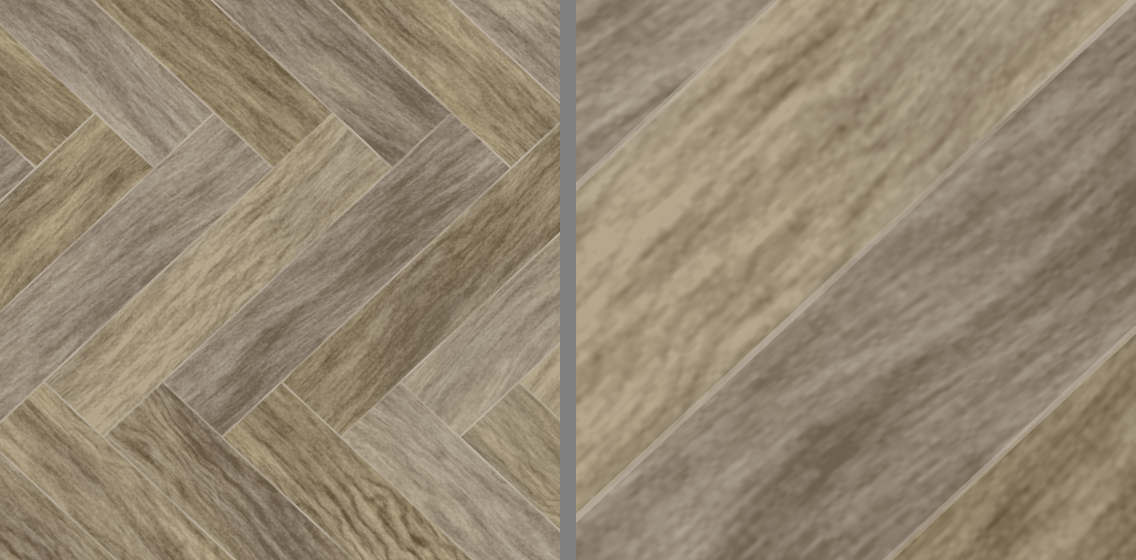
Left: the whole. Right: its middle third, enlarged.
Give the GLSL for this texture, as a Shadertoy shader.

```glsl
// Herringbone floor of weathered oak planks with thin pale joints.
// A slightly flattened diagonal grid gives each plank an id and local
// coordinates; stretched noise then draws its grain, rings and knots.

#define HALF_STEP 0.1061   // half the horizontal repeat, in canvas units
#define SQUASH 0.93        // vertical flattening of the diagonals
#define PLANK_LEN 4.87     // plank length over plank width
#define ORIGIN vec2(0.078, 0.318)
#define JOINT 0.014        // half joint width, in plank widths
#define GRAIN 0.75         // contrast of the long streaks
#define FINE 0.34          // contrast of the thin fibres
#define PORES 0.26         // contrast of the speckle
#define RINGS 0.50         // contrast of the growth rings
#define KNOT_SHARE 0.25    // share of planks that carry a knot
#define SHEEN 0.28         // strength of the pale light at lower right

const vec3 WARM_DARK = vec3(0.38, 0.31, 0.21);
const vec3 WARM_MID = vec3(0.56, 0.50, 0.39);
const vec3 WARM_LIGHT = vec3(0.71, 0.65, 0.53);
const vec3 GREY_DARK = vec3(0.43, 0.38, 0.31);
const vec3 GREY_MID = vec3(0.58, 0.53, 0.47);
const vec3 GREY_LIGHT = vec3(0.71, 0.67, 0.61);
const vec3 JOINT_COLOR = vec3(0.74, 0.70, 0.64);
const vec3 SHEEN_COLOR = vec3(0.72, 0.69, 0.62);

float hash(vec2 p) {
    vec3 q = fract(p.xyx * vec3(0.1031, 0.1030, 0.0973));
    q += dot(q, q.yzx + 33.33);
    return fract((q.x + q.y) * q.z);
}

float noise(vec2 p) {
    vec2 i = floor(p), f = fract(p);
    f = f * f * (3.0 - 2.0 * f);
    return mix(mix(hash(i), hash(i + vec2(1, 0)), f.x),
               mix(hash(i + vec2(0, 1)), hash(i + vec2(1, 1)), f.x), f.y);
}

float fbm(vec2 p) {
    float sum = 0.0, amp = 0.533;
    for (int i = 0; i < 4; i++) {
        sum += amp * noise(p);
        p = p * 2.03 + 17.7;
        amp *= 0.5;
    }
    return sum;
}

// Finds the plank under g: local = (along, across), id = (column, row and side).
void findPlank(vec2 g, out vec2 local, out vec2 id) {
    local = vec2(0.5);
    id = vec2(0.0);
    for (int r = -1; r <= 1; r++) {
        vec2 q = g - float(r) * PLANK_LEN * vec2(1, -1);
        float rising = floor(q.y), falling = floor(q.x) + 1.0;
        vec2 a = q - rising;
        vec2 b = vec2(q.y - falling, q.x - falling + 1.0);
        if (a.x >= 0.0 && a.x < PLANK_LEN) {
            local = a;
            id = vec2(rising, 2 * r);
        } else if (b.x >= 0.0 && b.x < PLANK_LEN) {
            local = b;
            id = vec2(falling, 2 * r + 1);
        }
    }
}

vec3 ramp(vec3 dark, vec3 mid, vec3 light, float t) {
    return t < 0.5 ? mix(dark, mid, 2.0 * t) : mix(mid, light, 2.0 * t - 1.0);
}

vec3 wood(vec2 p, vec2 id) {
    vec2 key = id + 40.0;
    float shade = hash(key), hue = hash(key + 7.3), figure = hash(key + 19.1);
    float lowerRow = 1.0 - min(abs(id.y - 1.0), 1.0);
    vec2 s = p + 50.0 * vec2(hash(key + 3.7), hash(key + 11.9));

    // Grain runs at a small angle and wanders across the plank.
    s.y += s.x * (hash(key + 29.0) - 0.5) * 0.20;
    s.y += 0.18 * (noise(s * vec2(0.9, 1.5)) - 0.5);
    float broad = fbm(s * vec2(0.5, 2.2));
    float streak = fbm(s * vec2(1.2, 11.0));
    float fine = noise(s * vec2(6.0, 36.0));
    float pores = noise(s * vec2(32.0, 50.0));

    // Growth rings show mostly in the lower row.
    float phase = s.y * 7.0 + 5.0 * fbm(s * vec2(0.8, 1.3)) + 0.7 * noise(s * vec2(5.0, 4.0));
    float ring = pow(0.5 + 0.5 * sin(6.2832 * phase), 2.0) - 0.375;
    float ringMask = mix(0.5 * figure * figure, 0.35 + 0.65 * figure, lowerRow)
                   * smoothstep(0.25, 0.65, noise(s * vec2(0.8, 1.5) + 9.0));

    float tone = 0.57 + 0.38 * (shade - 0.5) + 0.75 * (broad - 0.5)
               + GRAIN * (streak - 0.5) + FINE * (fine - 0.5) + PORES * (pores - 0.5)
               - RINGS * ring * ringMask;

    // Small dark elliptical knot.
    vec2 center = vec2(0.4 + 3.8 * hash(key + 41.0), 0.25 + 0.5 * hash(key + 53.0));
    float knot = length((p - center) * vec2(0.6, 1.0)) + 0.05 * (streak - 0.5);
    tone -= 0.45 * step(hash(key + 61.0), KNOT_SHARE) * smoothstep(0.10, 0.02, knot);
    tone = clamp(tone, 0.0, 1.0);

    // Columns alternate between tan and grey, with drifting patches of both.
    float parity = mod(id.x, 2.0);
    float warmth = mix(0.75, 0.12, parity) + 0.25 * lowerRow
                 + 0.5 * (hue - 0.5) + 1.2 * (broad - 0.5);
    return mix(ramp(GREY_DARK, GREY_MID, GREY_LIGHT, tone),
               ramp(WARM_DARK, WARM_MID, WARM_LIGHT, tone), clamp(warmth, 0.0, 1.0));
}

void mainImage(out vec4 fragColor, in vec2 fragCoord) {
    vec2 uv = fragCoord / iResolution.xy;
    vec2 d = (uv - ORIGIN) / (HALF_STEP * vec2(1.0, SQUASH)), local, id;
    findPlank(0.5 * vec2(d.x + d.y, d.x - d.y), local, id);
    vec3 color = wood(local, id);
    vec2 toEdge = min(local, vec2(PLANK_LEN, 1.0) - local);   // thin worn joint
    float edge = min(toEdge.x, toEdge.y), pixel = 0.7 / (HALF_STEP * iResolution.y);
    float joint = 1.0 - smoothstep(JOINT - 0.5 * pixel, JOINT + 0.5 * pixel, edge);
    color = mix(color, JOINT_COLOR, joint * mix(0.3, 1.0, noise(uv * 14.0)));
    vec2 glow = (uv - vec2(0.90, 0.30)) / 0.2;
    fragColor = vec4(mix(color, SHEEN_COLOR, SHEEN * exp(-dot(glow, glow))), 1.0);
}
```
